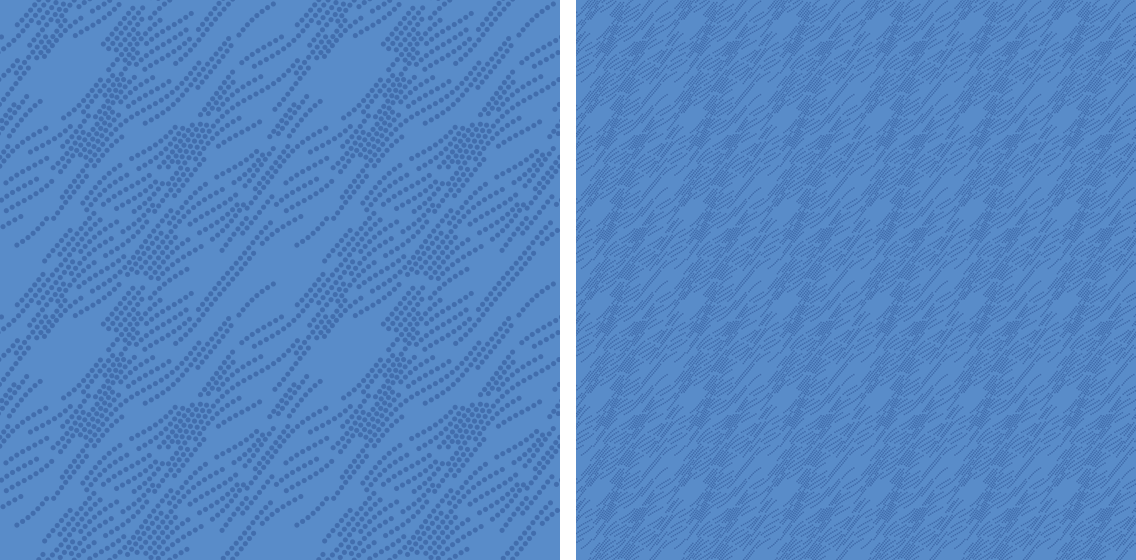
Left, the tile; right, the same tile 3 across and 3 down.
This pattern is drawn by a WebGL 2 fragment shader. Its source:

```glsl
#version 300 es
precision highp float;

uniform vec2 u_resolution;
out vec4 fragColor;

const float TAU = 6.2831853;
const float TILES = 2.0;         // whole repeats across the canvas
const float ROWS = 24.0;         // dotted rows per tile
const float DOTS = 60.0;         // dot slots along a row per tile
const float CHAIN = 10.0;        // dot slots per chain, divides DOTS
const float RADIUS = 0.0091;     // dot radius in tile units
const vec2 NOISE_CELLS = vec2(4.0, 12.0);
const vec3 GROUND = vec3(0.35, 0.55, 0.79);
const vec3 DOT_BLUE = vec3(0.26, 0.43, 0.68);

float hash(vec2 p) {
    return fract(sin(dot(p, vec2(127.1, 311.7))) * 43758.5);
}

// Value noise that wraps after the given number of cells
float wrappedNoise(vec2 p, vec2 cells) {
    vec2 i = floor(p);
    vec2 f = smoothstep(0.0, 1.0, p - i);
    vec2 a = mod(i, cells);
    vec2 b = mod(i + 1.0, cells);
    float low = mix(hash(a), hash(vec2(b.x, a.y)), f.x);
    float high = mix(hash(vec2(a.x, b.y)), hash(b), f.x);
    return mix(low, high, f.y);
}

// Sideways sway of a row: long steep runs, short shallow ones
float sway(float along, float across) {
    float bend = TAU * (2.0 * along - across) + 0.4 * sin(TAU * across);
    float drift = TAU * (along - 2.0 * across);
    return -0.015 * (sin(bend) + 0.25 * sin(2.0 * bend)) + 0.004 * sin(drift);
}

// Flow coordinates (along, across) to tile position
vec2 flowToTile(float along, float across) {
    float a = sway(along, across);
    return vec2(along - a, along + a + across);
}

// Inverse of flowToTile by fixed-point iteration
vec2 tileToFlow(vec2 p) {
    float a = 0.0;
    for (int i = 0; i < 7; i++) {
        a = sway(p.x + a, p.y - p.x - 2.0 * a);
    }
    return vec2(p.x + a, p.y - p.x - 2.0 * a);
}

// Whether a dot slot belongs to a visible chain
bool isFilled(float slot, float row) {
    float shift = floor(CHAIN * hash(vec2(row, 71.0)));
    float index = mod(slot + shift, DOTS);
    float chain = floor(index / CHAIN);
    float place = index - chain * CHAIN;
    float middle = ((chain + 0.5) * CHAIN - shift) / DOTS;
    float density = wrappedNoise(vec2(middle, row / ROWS) * NOISE_CELLS, NOISE_CELLS);
    float chance = mix(0.42, 0.96, smoothstep(0.2, 0.6, density));
    float span = 6.5 + 3.0 * hash(vec2(chain + 13.0, row));
    return place < span && hash(vec2(chain + 37.0, row)) < chance;
}

// Distance to the nearest visible dot centre
float dotDistance(vec2 p) {
    vec2 flow = tileToFlow(p);
    float firstRow = floor(flow.y * ROWS);
    float nearest = 1.0;
    for (int r = -1; r <= 2; r++) {
        float row = firstRow + float(r);
        float wrappedRow = mod(row, ROWS);
        float phase = hash(vec2(wrappedRow, 5.0));
        float firstSlot = floor(flow.x * DOTS - phase);
        for (int s = -1; s <= 2; s++) {
            float slot = firstSlot + float(s);
            if (isFilled(slot, wrappedRow)) {
                vec2 centre = flowToTile((slot + phase) / DOTS, row / ROWS);
                nearest = min(nearest, distance(p, centre));
            }
        }
    }
    return nearest;
}

void main() {
    vec2 p = TILES * gl_FragCoord.xy / u_resolution;
    float pixel = TILES / min(u_resolution.x, u_resolution.y);
    float edge = 0.65 * pixel;
    float cover = 1.0 - smoothstep(RADIUS - edge, RADIUS + edge, dotDistance(p));
    fragColor = vec4(mix(GROUND, DOT_BLUE, cover), 1.0);
}
```
